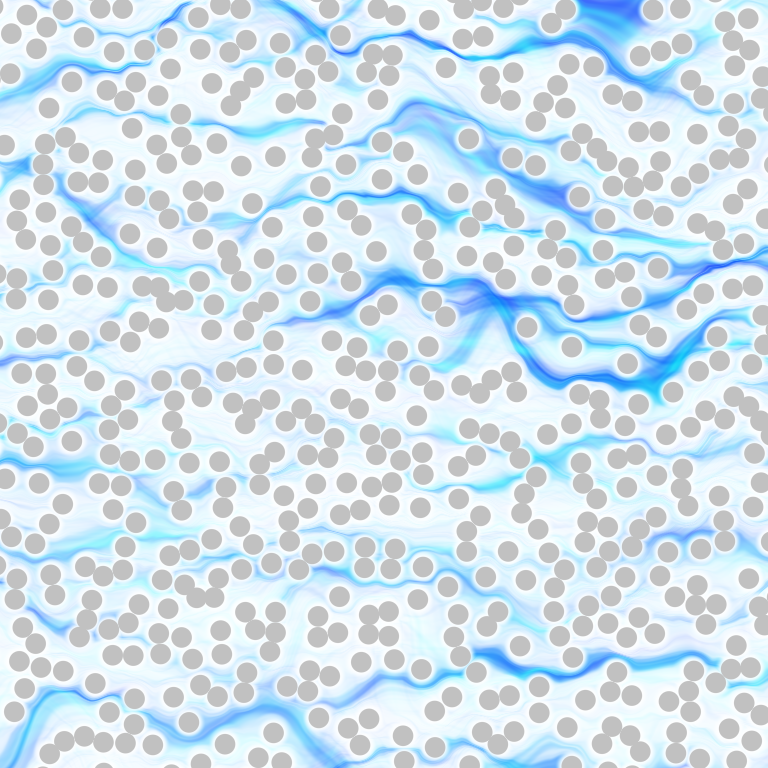
Write a Shadertoy shader that draws this pattern.

```glsl
// Flow through a bed of round grains: braided blue streams wind between grey discs.
// Streams are level lines of warped stream coordinates, bent around each grain;
// fine filaments are gradient noise stretched along those same coordinates.

#define GRAIN_CELLS 26.0      // grain lattice cells per canvas height
#define GRAIN_RADIUS 0.0134
#define GRAIN_REACH 0.030     // distance at which a grain bends the flow
#define GRAIN_BEND 0.8
#define STREAM_WIDTH 0.011
#define STREAM_POWER 1.35
#define CLEAR_LEVEL 0.43      // streams stronger than this carry no grains
#define MEANDER 0.045
#define FILAMENTS 90.0        // filament frequency across the flow
#define GRAIN_COLOR vec3(0.755)

const int FAMILIES = 3;

vec2 hash2(vec2 p) {
    vec3 q = fract(p.xyx * vec3(0.1031, 0.1030, 0.0973));
    q += dot(q, q.yzx + 33.33);
    return fract((q.xx + q.yz) * q.zy);
}

float cornerSlope(vec2 corner, vec2 offset) {
    return dot(hash2(corner) * 2.0 - 1.0, offset);
}

float gradientNoise(vec2 p) {
    vec2 i = floor(p), f = p - i;
    vec2 u = f * f * f * (f * (f * 6.0 - 15.0) + 10.0);
    vec2 e = vec2(1.0, 0.0);
    float low  = mix(cornerSlope(i, f), cornerSlope(i + e, f - e), u.x);
    float high = mix(cornerSlope(i + e.yx, f - e.yx), cornerSlope(i + 1.0, f - 1.0), u.x);
    return 1.4 * mix(low, high, u.y);
}

// Bends shared by all streams
vec2 meander(vec2 p) {
    p.y += MEANDER * gradientNoise(p * vec2(9.0, 7.0) + 3.7);
    return p;
}

// One family of streams: x = strength, y = coordinate across the flow
vec2 streamFamily(vec2 p, int family) {
    float k = float(family);
    float count = 4.0 + 1.5 * k;
    float seed = 19.3 * k + 5.1;
    float v = p.y * count + 0.37 * k
            + 1.1 * gradientNoise(p * vec2(2.2, 1.6) + seed)
            + 0.5 * gradientNoise(p * vec2(5.0, 4.0) + seed * 2.0);
    float id = floor(v);
    float d = abs(v - id - 0.5) / count;
    float power = 0.5 + gradientNoise(vec2(p.x * 1.7 + id * 7.3, id * 3.71 + seed));
    power = clamp(power, 0.1, 1.1);
    float core = exp(-d * d / (STREAM_WIDTH * STREAM_WIDTH));
    float skirt = exp(-d / (2.0 * STREAM_WIDTH));
    return vec2(STREAM_POWER * power * power * core + 0.22 * power * skirt, v / count);
}

float streamStrength(vec2 p) {
    p = meander(p);
    float sum = 0.0;
    for (int k = 0; k < FAMILIES; k++) sum += streamFamily(p, k).x;
    return sum;
}

// Scattered grain centre, in cell units
vec2 scatter(vec2 cell) {
    return cell + 0.5 + 0.9 * (hash2(cell + 71.0) - 0.5);
}

// Grain centre pushed clear of its neighbours, in canvas units
vec2 grainCentre(vec2 cell) {
    vec2 c = scatter(cell), push = vec2(0.0);
    float gap = 2.0 * GRAIN_RADIUS * GRAIN_CELLS;
    for (int j = -1; j <= 1; j++)
    for (int i = -1; i <= 1; i++) {
        if (i == 0 && j == 0) continue;
        vec2 away = c - scatter(cell + vec2(i, j));
        float dist = max(length(away), 0.001);
        push += 0.5 * away / dist * max(0.0, gap - dist);
    }
    return (c + clamp(push, -0.35, 0.35)) / GRAIN_CELLS;
}

// x = distance to the nearest grain centre, y = vertical shift of the flow
vec2 grainBed(vec2 p) {
    vec2 home = floor(p * GRAIN_CELLS);
    float nearest = GRAIN_REACH, shift = 0.0;
    for (int j = -1; j <= 1; j++)
    for (int i = -1; i <= 1; i++) {
        vec2 cell = home + vec2(i, j);
        vec2 c = grainCentre(cell);
        float r = length(p - c);
        if (r > GRAIN_REACH || hash2(cell + 9.0).x < 0.05) continue;
        if (streamStrength(c) > CLEAR_LEVEL) continue;
        nearest = min(nearest, r);
        shift -= GRAIN_BEND * (p.y - c.y) * (1.0 - smoothstep(GRAIN_RADIUS, GRAIN_REACH, r));
    }
    return vec2(nearest, shift);
}

void mainImage(out vec4 fragColor, in vec2 fragCoord) {
    vec2 p = fragCoord / iResolution.y;
    float pixel = 1.0 / iResolution.y;
    vec2 bed = grainBed(p);
    vec2 q = meander(p + vec2(0.0, bed.y));

    // Sum of streams, each split into filaments along its own course
    float density = 0.03, tint = 0.33;
    for (int k = 0; k < FAMILIES; k++) {
        vec2 stream = streamFamily(q, k);
        vec2 along = vec2(q.x * 4.0 + 31.0 * float(k), stream.y * FILAMENTS);
        float strand = gradientNoise(along) + 0.7 * gradientNoise(along * vec2(1.5, 2.0) + 8.0);
        density += stream.x * max(0.2, 1.0 + 0.75 * strand) + 0.07 * max(0.0, strand);
        tint += 0.28 * gradientNoise(along * vec2(0.8, 0.45) + 50.0);
    }

    // Still water beside the grains, then absorption of red and green
    density *= mix(0.1, 1.0, smoothstep(GRAIN_RADIUS, GRAIN_RADIUS + 0.009, bed.x));
    vec3 absorb = vec3(1.0, clamp(tint, 0.08, 0.8), 0.012);
    vec3 color = exp(-min(density, 2.6) * absorb);
    float grain = 1.0 - smoothstep(-0.7 * pixel, 0.7 * pixel, bed.x - GRAIN_RADIUS);
    fragColor = vec4(mix(color, GRAIN_COLOR, grain), 1.0);
}
```
